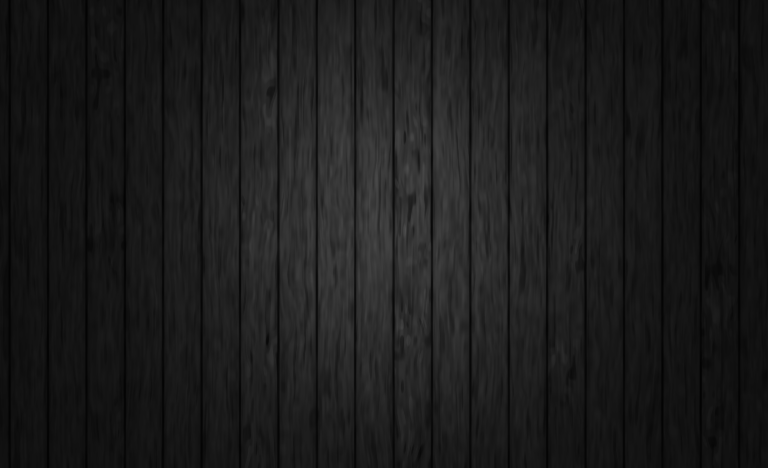
Reproduce this texture procedurally as a Shadertoy shader.

```glsl
// Dark vertical wooden planks lit by a soft central glow.

const float PLANK_COUNT = 20.0;
const float SEAM_OFFSET = 0.0125;
const vec2 GLOW_CENTER = vec2(0.502, 0.535);

float hash(vec2 p) {
    vec3 q = fract(vec3(p.xyx) * 0.1031);
    q += dot(q, q.yzx + 33.33);
    return fract((q.x + q.y) * q.z);
}

float noise(vec2 p) {
    vec2 cell = floor(p);
    vec2 f = fract(p);
    f = f * f * (3.0 - 2.0 * f);
    float low = mix(hash(cell), hash(cell + vec2(1.0, 0.0)), f.x);
    float high = mix(hash(cell + vec2(0.0, 1.0)), hash(cell + 1.0), f.x);
    return mix(low, high, f.y);
}

float fbm(vec2 p) {
    float sum = 0.0;
    float amplitude = 0.5;
    for (int i = 0; i < 4; i++) {
        sum += amplitude * noise(p);
        p = p * 2.03 + 17.1;
        amplitude *= 0.5;
    }
    return sum;
}

// Long wavy fibres with thin broken pores, centred on zero
float woodGrain(vec2 p, float seed) {
    p += seed * vec2(7.3, 3.7);
    p.x += 0.025 * (fbm(p * vec2(9.0, 5.0)) - 0.5);
    float broad = fbm(p * vec2(45.0, 4.0)) - 0.47;
    float fibre = noise(p * vec2(230.0, 20.0)) - 0.5;
    float fleck = noise(p * vec2(170.0, 46.0)) - 0.5;
    float pore = smoothstep(0.66, 0.9, noise(p * vec2(150.0, 13.0) + 31.0));
    return 0.22 * broad + 0.30 * fibre + 0.22 * fleck - 0.24 * pore + 0.02;
}

// Small scattered dark slits and pale slivers
float knots(vec2 p, float seed) {
    p.x += 0.02 * (noise(p * vec2(20.0, 14.0) + seed) - 0.5);
    float marks = noise(p * vec2(105.0, 30.0) + seed * 11.7);
    float patches = smoothstep(0.3, 0.65, noise(p * vec2(22.0, 7.0) + seed));
    float dark = smoothstep(0.66, 0.9, marks);
    float pale = smoothstep(0.34, 0.12, marks);
    return patches * (0.28 * pale - 0.36 * dark);
}

// Thin gap with uneven depth and a slight shadow beside it
float seamShade(float x, float y, float pixel) {
    float d = abs(x);
    float gap = 1.0 - smoothstep(0.008, 0.022 + pixel, d);
    float depth = 0.54 + 0.24 * noise(vec2(y * 26.0, 4.0));
    float shadow = exp(-d * d / 0.008);
    return (1.0 - depth * gap) * (1.0 - 0.17 * shadow);
}

float glow(vec2 uv, float aspect) {
    vec2 d = (uv - GLOW_CENTER) * vec2(aspect, 0.96);
    return 0.062 + 0.158 * exp(-dot(d, d) / 0.18);
}

void mainImage(out vec4 fragColor, in vec2 fragCoord) {
    vec2 uv = fragCoord / iResolution.xy;
    float aspect = iResolution.x / iResolution.y;
    vec2 p = vec2(uv.x * aspect, uv.y);

    // Plank layout: every fourth board is strongly knotted
    float across = (uv.x - SEAM_OFFSET) * PLANK_COUNT;
    float plank = floor(across);
    float nearestSeam = floor(across + 0.5);
    float seed = hash(vec2(plank + 3.0, 5.0)) * 10.0;
    float knotty = mod(plank, 4.0) == 2.0 ? 1.0 : 0.25;

    // Surface and lighting
    float wood = 1.0 + woodGrain(p, seed) + knotty * knots(p, seed);
    wood *= 0.96 + 0.09 * hash(vec2(plank + 9.0, 2.0));
    float seam = seamShade(across - nearestSeam, uv.y + nearestSeam * 5.3,
                           PLANK_COUNT / iResolution.x);
    float light = glow(uv, aspect) * wood * seam;
    fragColor = vec4(vec3(clamp(light, 0.0, 1.0)), 1.0);
}
```
